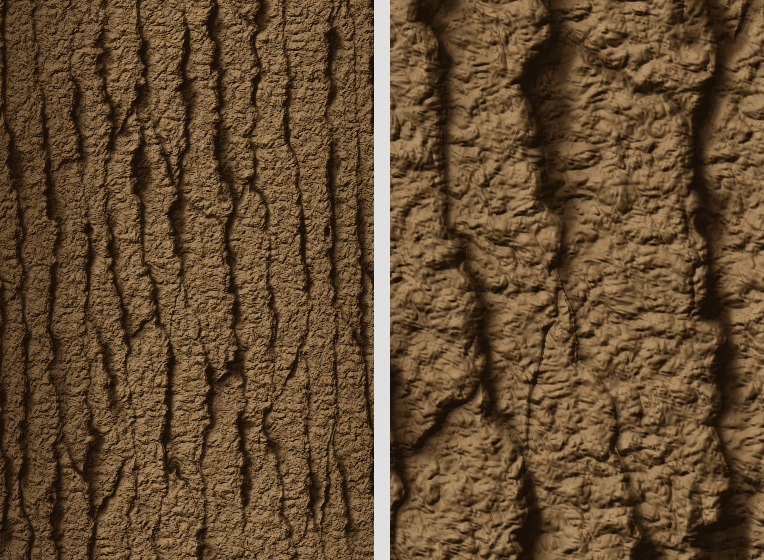
Left, the full canvas; right, a detail of the centre.
Reproduce this texture procedurally as a Shadertoy shader.

```glsl
#define GRAIN vec2(14.5, 2.9)   // plate columns and vertical stretch
#define ROW 0.9                 // plate length in stretched units
#define DEPTH 0.016             // groove depth
#define GROOVE_MIN 0.003
#define GROOVE_MAX 0.013
#define CRUST_SCALE 58.0
#define CRUST_HEIGHT 0.0052
#define EXPOSURE 1.06
#define LIGHT vec3(-0.42, 0.58, 0.72)
#define SHADE_COLOR vec3(0.07, 0.045, 0.02)
#define BARK_COLOR vec3(0.64, 0.51, 0.35)

float hash(vec2 p) {
    vec3 q = fract(p.xyx * 0.1031);
    q += dot(q, q.yzx + 33.33);
    return fract((q.x + q.y) * q.z);
}

float noise(vec2 p) {
    vec2 i = floor(p), f = fract(p);
    f = f * f * (3.0 - 2.0 * f);
    return mix(mix(hash(i), hash(i + vec2(1, 0)), f.x),
               mix(hash(i + vec2(0, 1)), hash(i + vec2(1, 1)), f.x), f.y);
}

vec2 noise2(vec2 p) {
    return vec2(noise(p), noise(p + 71.7)) - 0.5;
}

// Long overlapping plates: stretched Voronoi cells with staggered rows
float plateHeight(vec2 p) {
    p += noise2(p * vec2(9.0, 5.0)) * vec2(0.026, 0.05)
       + noise2(p * vec2(34.0, 24.0)) * vec2(0.020, 0.030)
       + noise2(p * vec2(90.0, 75.0)) * 0.011;
    vec2 q = p * GRAIN;
    vec2 sites[9];
    vec2 nearest = vec2(9.0);
    float level = 0.0;
    for (int i = 0; i < 9; i++) {
        float column = floor(q.x) + float(i % 3 - 1);
        float stagger = hash(vec2(column, 7.0));
        float row = floor(q.y / ROW + stagger) + float(i / 3 - 1);
        vec2 id = vec2(column, row);
        vec2 jitter = vec2(hash(id), hash(id + 37.0)) * 0.6 + 0.2;
        sites[i] = vec2(column + jitter.x, (row + jitter.y - stagger) * ROW) - q;
        if (dot(sites[i], sites[i]) < dot(nearest, nearest)) {
            nearest = sites[i];
            level = 0.006 * hash(id + 11.0);
        }
    }

    // Broken grooves: steep core with a broad worn flank, thin at plate ends
    float openness = smoothstep(0.15, 0.75, noise(p * vec2(24.0, 9.0)));
    float erosion = 0.007 * (noise(p * vec2(60.0, 42.0)) - 0.5);
    float fill = 1.0;
    for (int i = 0; i < 9; i++) {
        vec2 across = sites[i] - nearest;
        if (dot(across, across) < 0.0001) continue;
        vec2 slope = across * GRAIN;
        float border = dot(0.5 * (sites[i] + nearest), across) / length(slope) + erosion;
        vec2 side = normalize(slope);
        float upright = smoothstep(0.5, 1.0, abs(side.x));
        float strength = mix(0.3, 1.0, openness) * mix(0.35, 1.0, upright);
        float width = mix(GROOVE_MIN, GROOVE_MAX, strength) * (1.0 - 0.45 * side.x);
        float ratio = border / width;
        float profile = 0.5 * smoothstep(-0.1, 0.9, ratio) + 0.5 * smoothstep(0.1, 2.2, ratio);
        fill = min(fill, mix(1.0, profile, min(1.0, 1.3 * strength)));
    }
    float tilt = -0.08 * nearest.x / GRAIN.x;
    return (DEPTH + level + tilt) * fill;
}

// Gritty crust from folded noise
float crustHeight(vec2 p) {
    p += noise2(p * 45.0) * 0.006;
    p *= CRUST_SCALE * vec2(1.0, 1.2);
    float sum = 0.0, amplitude = CRUST_HEIGHT;
    for (int i = 0; i < 4; i++) {
        sum += amplitude * abs(2.0 * noise(p) - 0.9);
        p = mat2(1.5, 1.1, -1.1, 1.5) * p + 17.3;
        amplitude *= 0.58;
    }
    return sum;
}

void mainImage(out vec4 fragColor, in vec2 fragCoord) {
    // Trunk coordinates, compressed toward the sides
    float x = fragCoord.x / iResolution.x;
    float bend = 2.0 * x - 1.0;
    vec2 p = vec2(0.334 * (bend + 0.15 * bend * bend * bend), fragCoord.y / iResolution.y);
    p.x += 5.0 + 0.05 * p.y;

    // Surface slope and diffuse light
    vec2 e = vec2(0.0013, 0.0);
    float plate = plateHeight(p), crust = crustHeight(p);
    vec2 plateSlope = vec2(plateHeight(p + e.xy), plateHeight(p + e.yx)) - plate;
    vec2 crustSlope = vec2(crustHeight(p + e.xy), crustHeight(p + e.yx)) - crust;
    vec2 slope = (clamp(0.6 * plateSlope / e.x, -1.2, 1.2) + crustSlope / e.x);
    float diffuse = max(dot(normalize(vec3(-slope, 1.0)), normalize(LIGHT)), 0.0);

    // Shadow cast by the plate toward the light
    float rise = 0.0;
    vec2 toLight = normalize(vec2(-0.8, 0.6));
    for (int i = 1; i <= 4; i++) {
        float reach = 0.0035 * float(i);
        rise = max(rise, plateHeight(p + toLight * reach) - plate - 0.7 * reach);
    }
    float shadow = smoothstep(0.0, 0.011, rise);
    float cavity = smoothstep(-0.1, 1.0, plate / DEPTH);

    // Tone, darker in grooves and at the trunk sides
    float tone = EXPOSURE * (0.10 + 0.90 * diffuse) + 14.0 * (crust - 0.005);
    tone += 0.16 * (noise(p * 210.0) - 0.5);
    tone *= mix(0.2, 1.0, cavity) * (1.0 - 0.6 * shadow);
    tone *= mix(0.66, 1.0, smoothstep(0.0, 0.4, x)) * mix(1.0, 0.87, smoothstep(0.75, 1.0, x));
    tone = clamp(tone, 0.04, 1.1);
    fragColor = vec4(mix(SHADE_COLOR, BARK_COLOR, pow(vec3(tone), vec3(1.0, 1.13, 1.35))), 1.0);
}
```
